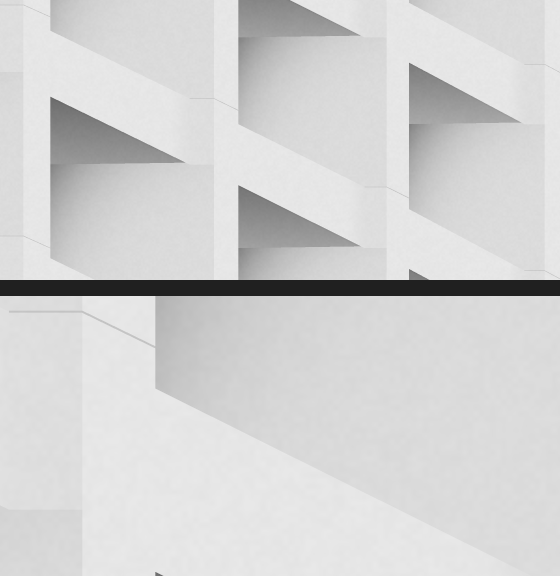
Top: the whole. Bottom: its middle third, enlarged.
Reproduce this pattern procedurally as a Shadertoy shader.

```glsl
// Bays from left to right, in canvas heights, measured down from the top
const vec4 BAY_LEFT   = vec4(-0.560, 0.180, 0.8516, 1.461);
const vec4 BAY_WIDTH  = vec4(0.740, 0.672, 0.609, 0.557);
const vec4 STOREY     = vec4(0.8255, 0.8125, 0.7526, 0.737);
const vec4 SOFFIT_TIP = vec4(0.250, 0.581, 0.880, 0.4375);

// Proportions: across in bay widths, down in storeys
const float TIP_U     = 0.72;
const float BAND_END  = 0.74;
const float FIN_START = 0.87;
const float BAND_TOP  = -0.58;
const float BAND_BASE = -0.29;
const float SLOPE     = 0.403;
const float SEAM_HALF = 0.0013;

// Grey levels
const float LIT    = 0.902;
const float WALL   = 0.860;
const float SOFFIT = 0.425;
const float SEAM   = 0.77;
const float SHADOW = 0.36;
const float GRAIN  = 0.022;
const int SAMPLES  = 3;

float hash(vec2 p) {
    vec3 q = fract(vec3(p.xyx) * 0.1031);
    q += dot(q, q.yzx + 33.33);
    return fract((q.x + q.y) * q.z);
}

float noise(vec2 p) {
    vec2 i = floor(p), f = fract(p);
    f = f * f * (3.0 - 2.0 * f);
    return mix(mix(hash(i), hash(i + vec2(1, 0)), f.x),
               mix(hash(i + vec2(0, 1)), hash(i + vec2(1, 1)), f.x), f.y);
}

// Wall darkens toward the corner beneath each soffit
float wallTone(float u, float v) {
    return WALL - SHADOW * exp(-3.2 * u - 2.8 * v - 8.0 * u * v);
}

float soffitTone(float u, float v, float s, int bay) {
    float depth = clamp((v - BAND_BASE) / -BAND_BASE, 0.0, 1.0);
    float lip = 1.0 - smoothstep(0.0, 0.012, s - BAND_BASE);
    return SOFFIT + 0.03 * float(bay - 1) + 0.17 * depth - 0.03 * lip;
}

float facade(vec2 p) {
    int bay = int(dot(step(BAY_LEFT, vec4(p.x)), vec4(1.0))) - 1;
    bay = clamp(bay, 0, 3);
    float u = (p.x - BAY_LEFT[bay]) / BAY_WIDTH[bay];

    // Wrap storeys along the slanted band, level wall and folded fin
    float drop = SLOPE * (min(u, BAND_END) + max(u - FIN_START, 0.0));
    float row = (p.y - SOFFIT_TIP[bay]) / STOREY[bay] - drop - BAND_TOP;
    float s = fract(row) + BAND_TOP;
    float v = s + drop;

    // Sloping band, soffit or wall
    float tone;
    if (s < BAND_BASE) {
        tone = mix(LIT, WALL + 0.01, smoothstep(0.62, 0.76, u));
    } else if (v < 0.008 * (1.0 - u / TIP_U)) {
        tone = soffitTone(u, v, s, bay);
    } else {
        tone = wallTone(u, max(v, 0.0));
    }

    // Projecting fin and the joint between storeys
    if (u > FIN_START) tone = LIT;
    float joint = abs(fract(row + 0.5) - 0.5) * STOREY[bay];
    if (u > BAND_END && joint < SEAM_HALF) tone = SEAM;
    return tone;
}

void mainImage(out vec4 fragColor, in vec2 fragCoord) {
    // Average sub-samples to smooth every edge
    float tone = 0.0;
    for (int i = 0; i < SAMPLES * SAMPLES; i++) {
        vec2 offset = (vec2(i % SAMPLES, i / SAMPLES) + 0.5) / float(SAMPLES) - 0.5;
        vec2 p = (fragCoord + offset) / iResolution.y;
        tone += facade(vec2(p.x, 1.0 - p.y));
    }
    tone /= float(SAMPLES * SAMPLES);

    // Fine plaster grain over broader mottling
    vec2 q = fragCoord / iResolution.y;
    float grain = 0.65 * noise(q * 150.0) + 0.35 * noise(q * 55.0 + 17.0) - 0.5;
    fragColor = vec4(vec3(tone + GRAIN * grain), 1.0);
}
```
